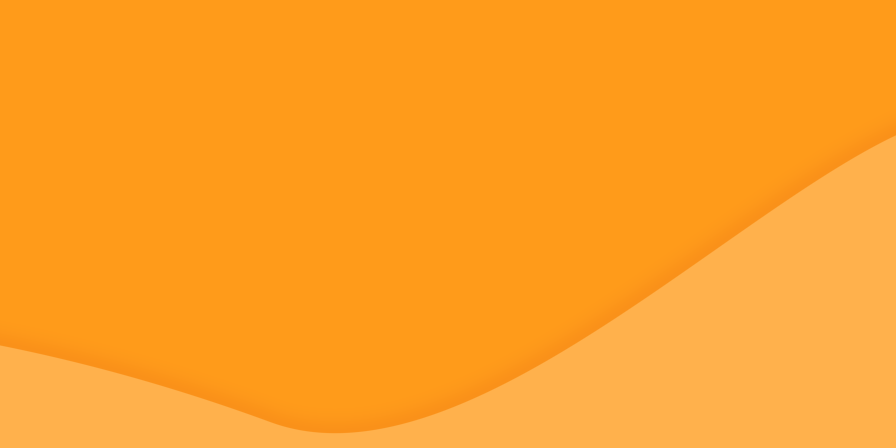
This background is drawn by a Shadertoy shader. Its source:

```glsl
float bezier(float a, float b, float c, float d, float t) {
    float u = 1.0 - t;
    return u * u * u * a + 3.0 * u * t * (u * b + t * c) + t * t * t * d;
}

// Height of the wave crest at horizontal position x
float waveHeight(float x) {
    if (x < 0.604) return 0.229 - 0.2 * x - 0.1385 * x * x;

    // Bisect for the curve parameter lying at x
    float low = 0.0, high = 1.0;
    for (int i = 0; i < 18; i++) {
        float middle = 0.5 * (low + high);
        if (bezier(0.604, 1.023, 1.615, 2.0, middle) < x) low = middle;
        else high = middle;
    }
    return bezier(0.0577, -0.0964, 0.5156, 0.698, 0.5 * (low + high));
}

void mainImage(out vec4 fragColor, in vec2 fragCoord) {
    vec2 p = fragCoord / iResolution.y;
    float pixel = 1.0 / iResolution.y;

    // Approximate signed distance, positive above the wave
    float x = clamp(p.x, 0.01, 1.99);
    float slope = (waveHeight(x + 0.008) - waveHeight(x - 0.008)) / 0.016;
    float dist = (p.y - waveHeight(p.x)) / sqrt(1.0 + slope * slope);

    vec3 orange = vec3(1.0, 0.608, 0.102);
    vec3 shade = vec3(0.98, 0.567, 0.098);
    vec3 apricot = vec3(1.0, 0.694, 0.298);

    // Soft shadow cast onto the backdrop
    float shadow = exp(-pow(max(dist, 0.0) / 0.032, 2.0));
    vec3 color = mix(orange, shade, shadow);

    // Wave with a smoothed edge
    color = mix(apricot, color, smoothstep(-0.75 * pixel, 0.75 * pixel, dist));
    fragColor = vec4(color, 1.0);
}
```
